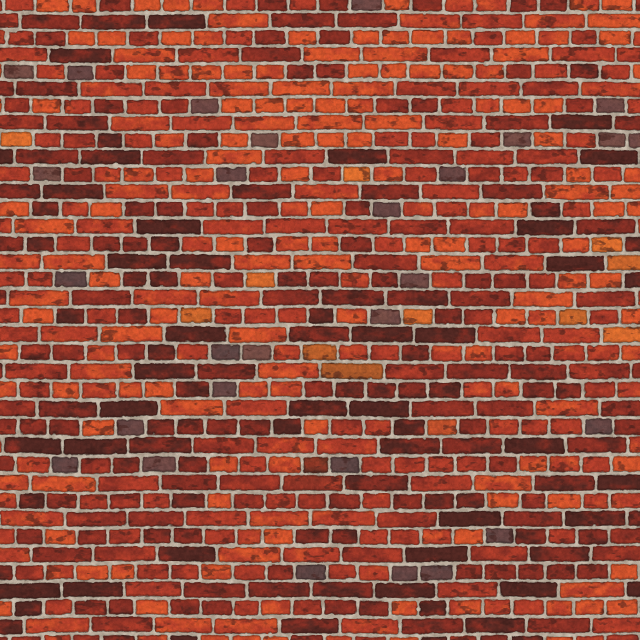
This texture is drawn by a WebGL 2 fragment shader. Its source:

```glsl
#version 300 es
precision highp float;
// Weathered brick wall in English bond: courses of headers alternate with
// courses of stretchers. Each brick is a rounded box with a noise-worn edge,
// a hashed length and firing tone, set in pale, gritty, shaded mortar.
uniform vec2 u_resolution;
out vec4 fragColor;

// Lengths below are in courses (one brick row plus one mortar bed).
const float COURSES = 36.05;
const float STRETCHER = 3.53;
const float HEADER = 1.765;
const float HALF_HEIGHT = 0.405;
const float HALF_JOINT = 0.09;

const vec3 BURNT = vec3(0.31, 0.15, 0.13);
const vec3 MAROON = vec3(0.51, 0.18, 0.14);
const vec3 RED = vec3(0.66, 0.23, 0.16);
const vec3 ORANGE = vec3(0.80, 0.32, 0.17);
const vec3 AMBER = vec3(0.85, 0.45, 0.18);
const vec3 SLATE = vec3(0.35, 0.28, 0.28);
const vec3 MORTAR_DARK = vec3(0.58, 0.53, 0.47);
const vec3 MORTAR_LIGHT = vec3(0.81, 0.76, 0.70);

float hash(vec2 p) {
    vec3 q = fract(p.xyx * 0.1031);
    q += dot(q, q.yzx + 33.33);
    return fract((q.x + q.y) * q.z);
}

float noise(vec2 p) {
    vec2 cell = floor(p), f = fract(p);
    f = f * f * (3.0 - 2.0 * f);
    float low = mix(hash(cell), hash(cell + vec2(1, 0)), f.x);
    float high = mix(hash(cell + vec2(0, 1)), hash(cell + vec2(1, 1)), f.x);
    return mix(low, high, f.y);
}

float fractal(vec2 p) {
    float sum = 0.0, weight = 0.5;
    for (int octave = 0; octave < 3; octave++) {
        sum += weight * noise(p);
        p = p * 2.1 + 17.3;
        weight *= 0.5;
    }
    return sum / 0.875;
}

float roundedBox(vec2 p, vec2 halfSize, float radius) {
    vec2 q = abs(p) - halfSize + radius;
    return length(max(q, 0.0)) + min(max(q.x, q.y), 0.0) - radius;
}

// Position of the k-th upright joint of a course, slightly off the grid.
float jointX(float k, float row, float pitch) {
    return k * pitch + 0.32 * (hash(vec2(k + 71.0, row + 13.0)) - 0.5);
}

// Course coordinate from the top down; the upper courses sit a little tighter.
float courseCoordinate(vec2 p) {
    float v = COURSES - p.y - 0.235;
    float squeeze = 0.45 * max(0.0, sin(3.14159 * v / 27.0));
    return v + squeeze + 0.14 * (noise(p * vec2(0.22, 0.1)) - 0.5);
}

vec3 firedClay(float tone) {
    vec3 color = mix(BURNT, MAROON, smoothstep(0.10, 0.36, tone));
    color = mix(color, RED, smoothstep(0.36, 0.62, tone));
    return mix(color, ORANGE, smoothstep(0.64, 0.92, tone));
}

vec3 brickColor(vec2 p, vec2 id, float isHeader, float height) {
    float pick = hash(id + 5.7);
    float tone = mix(0.08, 0.90, hash(id + 41.2));
    tone += 0.10 * isHeader + 0.14 * (height - 0.5);
    tone += 0.50 * (fractal(p * vec2(1.3, 2.2)) - 0.5);
    vec3 color = firedClay(tone);
    float amber = step(0.955, pick) * smoothstep(0.2, 0.5, height);
    color = mix(color, AMBER, 0.75 * amber);
    color = mix(color, SLATE, 0.8 * step(pick, 0.055) * isHeader);
    // Soot stains, then fine grain.
    float soot = smoothstep(0.60, 0.78, fractal(p * vec2(1.8, 3.0) + 90.0));
    color = mix(color, BURNT * 0.8, 0.55 * soot);
    return color * (0.86 + 0.28 * fractal(p * 7.0));
}

vec3 mortarColor(vec2 p, float gap, float side) {
    vec3 color = mix(MORTAR_DARK, MORTAR_LIGHT, fractal(p * 4.0));
    float shade = mix(0.62, 0.84, smoothstep(-0.3, 0.3, side));
    return color * mix(shade, 1.04, smoothstep(0.0, 0.07, gap));
}

void main() {
    vec2 uv = gl_FragCoord.xy / u_resolution.y;
    vec2 p = uv * COURSES;
    float pixel = COURSES / u_resolution.y;

    // Course, with stretchers staggered by half and a slow sideways drift.
    float v = courseCoordinate(p);
    float row = floor(v + 0.5);
    float isHeader = 1.0 - mod(row, 2.0);
    float pitch = mix(STRETCHER, HEADER, isHeader);
    float stagger = mix(HEADER * mod((row - 1.0) * 0.5, 2.0), 0.88, isHeader);
    float x = p.x - 0.70 - stagger + 0.042 * (row - 12.0);

    // Brick between two displaced joints.
    float k = floor(x / pitch);
    k -= step(x, jointX(k, row, pitch));
    k += step(jointX(k + 1.0, row, pitch), x);
    float left = jointX(k, row, pitch), right = jointX(k + 1.0, row, pitch);
    vec2 id = vec2(k + 20.0, row + 3.0);
    float lift = 0.06 * (hash(id + 8.4) - 0.5);
    vec2 local = vec2(x - 0.5 * (left + right), row - v + lift);
    vec2 halfSize = vec2(0.5 * (right - left) - HALF_JOINT, HALF_HEIGHT);

    // Worn outline with occasional chips.
    float d = roundedBox(local, halfSize, 0.11);
    d += 0.13 * (fractal(p * 3.5) - 0.5);
    d += 0.35 * max(0.0, noise(p * 2.3 + 31.0) - 0.80);

    vec3 brick = brickColor(p, id, isHeader, uv.y);
    brick *= mix(0.76, 1.03, smoothstep(0.0, 0.13, -d));
    vec3 mortar = mortarColor(p, d, local.y);
    float cover = 1.0 - smoothstep(-0.6 * pixel, 0.6 * pixel, d);
    fragColor = vec4(mix(mortar, brick, cover), 1.0);
}
```
